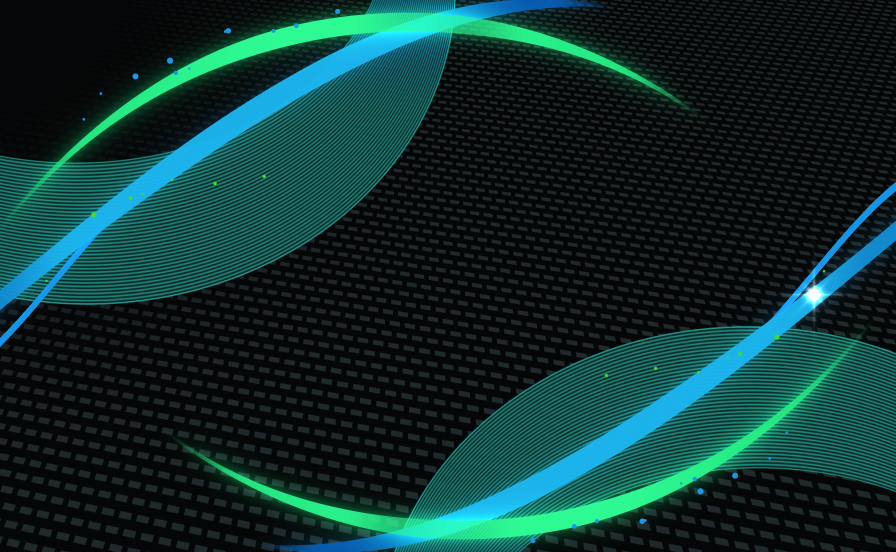
A Shadertoy shader for this background:

```glsl
// Neon green and blue arcs with teal line ribbons over a dark dashed weave.

float hash(float n) { return fract(sin(n * 91.7) * 4375.85); }

// Soft coverage of a signed distance, one pixel wide
float cover(float d) { return clamp(0.5 - d * iResolution.y, 0.0, 1.0); }

float ellipseDistance(vec2 p, vec2 radii) {
    float k = length(p / radii);
    return k * (k - 1.0) / max(length(p / (radii * radii)), 0.001);
}

// Staggered dashes receding towards the top
vec3 weave(vec2 p) {
    vec2 q = vec2(p.x, p.y + 0.16 * p.x) / (1.0 - 0.65 * p.y);
    vec2 grid = q / vec2(0.026, 0.0175);
    vec2 soft = max(fwidth(grid), 0.001);
    grid.x += 0.5 * mod(floor(grid.y), 2.0);
    vec2 cell = abs(fract(grid) - 0.5);
    vec2 box = clamp((vec2(0.34, 0.21) - cell) / soft + 0.5, 0.0, 1.0);
    float light = smoothstep(0.1, 0.85, length(p - vec2(-0.81, 0.5)));
    return vec3(0.018, 0.025, 0.027) + vec3(0.105, 0.13, 0.137) * box.x * box.y * light;
}

// Fine lines that sweep between two ellipses
vec3 ribbon(vec3 col, vec2 p) {
    float inner = ellipseDistance(p - vec2(-0.673, 0.627), vec2(0.563, 0.422));
    float outer = ellipseDistance(p - vec2(-0.652, 0.521), vec2(0.665, 0.572));
    float phase = 40.0 * inner / max(inner - outer, 0.01);
    float contrast = 1.0 - smoothstep(0.35, 0.85, fwidth(phase));
    float line = 0.5 + 0.5 * contrast * cos(6.2832 * phase);
    float blueEnd = smoothstep(0.28, 0.46, p.y);
    vec3 tint = mix(vec3(0.12, 0.55, 0.50), vec3(0.10, 0.48, 0.62), blueEnd);
    float inside = cover(max(-inner, outer));
    col = mix(col, tint * mix(0.3, 1.0, line), inside * 0.92);
    float rim = cover(abs(outer) - 0.0012) + 0.5 * cover(abs(inner) - 0.001);
    return mix(col, vec3(0.13, 0.68, 0.65), 0.7 * min(rim, 1.0));
}

// Bright blue sweep with a thin strand leaving its lower end
vec3 blueSweep(vec3 col, vec2 p) {
    float u = p.x - 0.2025;
    float root = sqrt(0.468 + u * u);
    float slope = sqrt(1.0 + u * u / (root * root));
    float d = (p.y - 1.178 + root) / slope;
    float taper = smoothstep(0.12, -0.45, u);
    float halfWidth = 0.021 * sqrt(taper) * mix(0.65, 1.0, smoothstep(-1.05, -0.6, u));
    float lower = smoothstep(-0.75, -1.05, u);
    float strand = abs(d + 0.08 * lower / slope) - 0.0065;
    col = mix(col, vec3(0.08, 0.58, 0.90), cover(strand) * smoothstep(0.02, 0.3, lower));

    float bright = smoothstep(-0.05, -0.3, u) * (1.0 - 0.45 * smoothstep(-0.88, -1.02, u));
    vec3 blue = mix(vec3(0.03, 0.36, 0.70), vec3(0.11, 0.71, 0.94), bright);
    float fade = smoothstep(0.11, -0.02, u);
    col += vec3(0.01, 0.10, 0.14) * exp(-max(abs(d) - halfWidth, 0.0) * 70.0) * fade;
    return mix(col, blue, cover(abs(d) - halfWidth) * fade * 0.96);
}

// Glowing green arc, thickest at its crown
vec3 greenArc(vec3 col, vec2 p) {
    float u = p.x + 0.072;
    float v = u * u;
    float slope = u * (1.072 + 1.108 * v);
    float d = abs(p.y - 0.46 + v * (0.536 + 0.277 * v)) / sqrt(1.0 + slope * slope);
    float taper = smoothstep(-0.76, -0.2, u) * smoothstep(0.55, 0.0, u);
    float halfWidth = 0.0025 + 0.0145 * taper;
    float fade = smoothstep(-0.76, -0.58, u) * smoothstep(0.55, 0.38, u);
    col += vec3(0.02, 0.30, 0.16) * exp(-max(d - halfWidth, 0.0) * 75.0) * fade;
    vec3 green = mix(vec3(0.13, 0.88, 0.48), vec3(0.18, 0.98, 0.58), taper);
    float alpha = mix(1.0, 0.6, smoothstep(0.17, 0.03, abs(u - 0.06)));
    return mix(col, green, cover(d - halfWidth) * fade * alpha);
}

// Blue sparks outside the arc, green sparks along the ribbon
vec3 sparks(vec3 col, vec2 p) {
    for (int i = 0; i < 12; i++) {
        float n = float(i);
        float t = (n + 0.7 * hash(n + 2.0)) / 12.0;
        vec2 jitter = vec2(hash(n + 5.3), hash(n + 9.1)) - 0.5;
        vec2 blueAt = mix(vec2(-0.68, 0.31), vec2(-0.16, 0.52), t) + jitter * vec2(0.05, 0.07);
        vec2 greenAt = vec2(-0.74 + 0.45 * t, 0.175 - 0.18 * pow(1.0 - t, 4.0));
        greenAt += jitter * vec2(0.03, 0.025);
        float size = mix(0.002, 0.0065, hash(n + 3.7));
        col = mix(col, vec3(0.08, 0.60, 0.92), cover(length(p - blueAt) - size));
        float shown = step(0.35, hash(n + 7.9));
        col = mix(col, vec3(0.25, 0.85, 0.18), shown * cover(length(p - greenAt) - size * 0.9));
    }
    return col;
}

vec3 ornament(vec3 col, vec2 p, vec2 ribbonShift) {
    col = ribbon(col, p - ribbonShift);
    col = blueSweep(col, p);
    col = greenArc(col, p);
    return sparks(col, p);
}

// White star with long axial and short diagonal rays
float star(vec2 p) {
    vec2 a = abs(p);
    vec2 b = abs(vec2(p.x + p.y, p.x - p.y)) * 0.7071;
    float axial = exp(-a.x * 450.0 - a.y * 40.0) + exp(-a.y * 450.0 - a.x * 45.0);
    float diagonal = exp(-b.x * 350.0 - b.y * 75.0) + exp(-b.y * 350.0 - b.x * 75.0);
    return axial + 0.7 * diagonal + 1.3 * exp(-dot(p, p) * 7000.0);
}

void mainImage(out vec4 fragColor, in vec2 fragCoord) {
    vec2 p = (fragCoord - 0.5 * iResolution.xy) / iResolution.y;
    p.x *= 1.62 * iResolution.y / iResolution.x;
    vec3 col = weave(p);
    col = ornament(col, p, vec2(0.0));
    col = ornament(col, vec2(-0.046, 0.0) - p, vec2(0.065, -0.143) * vec2(1.0, -1.0));
    col += vec3(0.85, 0.97, 1.0) * star(p - vec2(0.662, -0.034));
    fragColor = vec4(clamp(col, 0.0, 1.0), 1.0);
}
```
